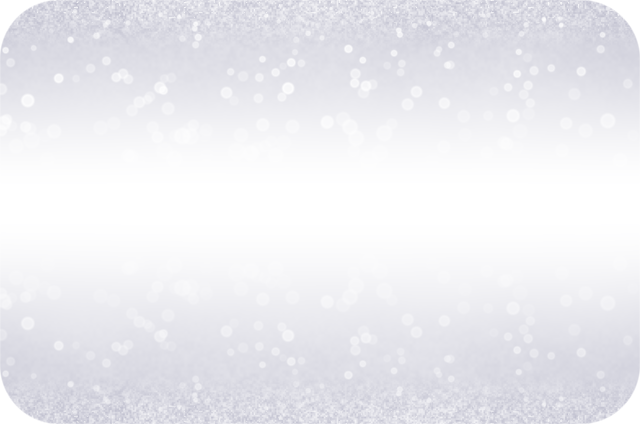
A Shadertoy shader for this background:

```glsl
// Silver glitter card with rounded corners and a white band across its middle.
// Both edges share one mirrored scatter of light discs, which grow and fade
// toward the band; layered value noise gives the grain and the soft clouds.

const vec3 WHITE = vec3(1.0);
const vec3 SILVER_SHADE = vec3(1.0, 1.0, 0.76); // removed from white to get silver
const int DISC_COUNT = 190;

// Hashes without sine
float hash21(vec2 p) {
    vec3 q = fract(vec3(p.xyx) * 0.1031);
    q += dot(q, q.yzx + 33.33);
    return fract((q.x + q.y) * q.z);
}

vec3 hash13(float n) {
    vec3 q = fract(vec3(n) * vec3(0.1031, 0.1030, 0.0973));
    q += dot(q, q.yzx + 33.33);
    return fract((q.xxy + q.yzz) * q.zyx);
}

float valueNoise(vec2 p) {
    vec2 cell = floor(p);
    vec2 f = fract(p);
    f = f * f * (3.0 - 2.0 * f);
    float low = mix(hash21(cell), hash21(cell + vec2(1.0, 0.0)), f.x);
    float high = mix(hash21(cell + vec2(0.0, 1.0)), hash21(cell + 1.0), f.x);
    return mix(low, high, f.y);
}

float roundedBox(vec2 p, vec2 halfSize, float radius) {
    vec2 q = abs(p) - halfSize + radius;
    return length(max(q, 0.0)) + min(max(q.x, q.y), 0.0) - radius;
}

// Silver strength: strong at both edges, none in the band, lighter mid-width
float silverAmount(vec2 p, float aspect) {
    float fromTop = 1.0 - p.y;
    float top = 0.155 * (1.0 - smoothstep(0.05, 0.46, fromTop));
    float bottom = 0.150 * (1.0 - smoothstep(0.05, 0.50, p.y));
    float side = 2.0 * p.x / aspect - 1.0;
    float cloud = valueNoise(p * 5.0) + 0.5 * valueNoise(p * 13.0) - 0.75;
    return (top + bottom) * (0.92 + 0.22 * side * side + 0.16 * cloud);
}

// Signed grain: crisp at the edge, broader and weaker further in
float grain(vec2 p, float depth) {
    float fine = valueNoise(p * 260.0) - 0.5;
    float medium = valueNoise(p * 130.0 + 17.0) - 0.5;
    float broad = valueNoise(p * 60.0 + 41.0) - 0.5;
    float edge = 1.0 - smoothstep(0.01, 0.13, depth);
    float inner = 1.0 - smoothstep(0.06, 0.32, depth);
    return edge * (0.13 * fine + 0.06 * medium) + inner * (0.022 * medium + 0.018 * broad);
}

// Tiny white flecks close to the edge
float flecks(vec2 p, float depth) {
    float edge = 1.0 - smoothstep(0.0, 0.11, depth);
    return 0.75 * edge * smoothstep(0.82, 0.97, valueNoise(p * 170.0 + 73.0));
}

// A translucent disc with a slightly brighter rim
float lightDisc(float dist, float radius, float blur) {
    float fill = 1.0 - smoothstep(radius - blur, radius + blur, dist);
    float rim = smoothstep(0.45 * radius, 0.9 * radius, dist);
    return fill * mix(0.75, 1.0, rim);
}

float scatteredDiscs(vec2 p, float aspect, float pixel) {
    float clear = 1.0;
    for (int i = 0; i < DISC_COUNT; i++) {
        vec3 rnd = hash13(float(i) * 7.0 + 3.0);
        float depth = 0.02 + 0.36 * pow(rnd.y, 1.15);
        float radius = (0.0035 + 0.042 * depth) * mix(0.75, 1.15, rnd.z);
        float strength = mix(0.25, 0.95, fract(rnd.z * 7.3));
        strength *= 1.0 - 0.65 * smoothstep(0.2, 0.4, depth);
        float dist = length(p - vec2(rnd.x * aspect, depth));
        clear *= 1.0 - strength * lightDisc(dist, radius, pixel + 0.08 * radius);
    }
    return 1.0 - clear;
}

void mainImage(out vec4 fragColor, in vec2 fragCoord) {
    float pixel = 1.0 / iResolution.y;
    float aspect = iResolution.x * pixel;
    vec2 p = fragCoord * pixel;
    float depth = min(p.y, 1.0 - p.y);
    vec2 mirrored = vec2(p.x, depth);

    // Silver ground with grain
    float shade = silverAmount(p, aspect) - grain(mirrored, depth);
    vec3 color = WHITE - SILVER_SHADE * max(shade, 0.0);

    // Lights, dimmer in the lower half
    float dim = mix(0.68, 1.0, step(0.5, p.y));
    float light = max(scatteredDiscs(mirrored, aspect, pixel), flecks(mirrored, depth));
    color = mix(color, WHITE, light * dim);

    // White outside the rounded card
    float card = roundedBox(p - 0.5 * vec2(aspect, 1.0), 0.5 * vec2(aspect, 1.0), 0.14);
    color = mix(color, WHITE, smoothstep(-pixel, pixel, card));
    fragColor = vec4(color, 1.0);
}
```
